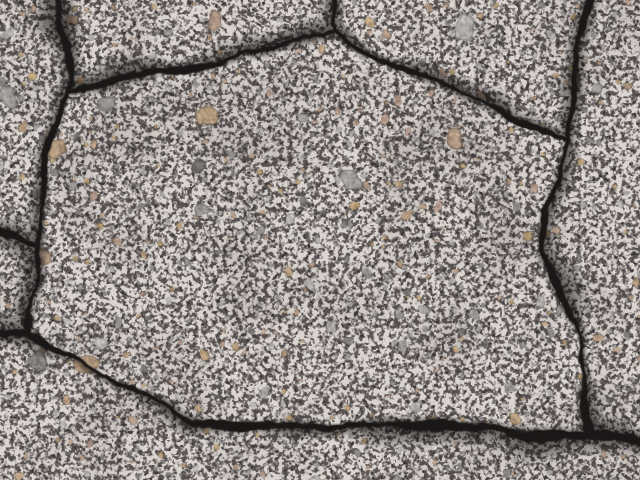
A Shadertoy shader for this texture:

```glsl
const vec3 DARK = vec3(0.17, 0.15, 0.15);
const vec3 LIGHT = vec3(0.86, 0.835, 0.82);
const vec3 GAP = vec3(0.10, 0.09, 0.09);
const vec3 OCHRE = vec3(0.74, 0.63, 0.45);
const vec3 ROSE = vec3(0.72, 0.61, 0.55);
const vec3 SLATE = vec3(0.40, 0.39, 0.39);
const vec3 QUARTZ = vec3(0.75, 0.74, 0.72);
const float GRAIN_SCALE = 95.0;
const float FLECK_SCALE = 115.0;
const float GAP_WIDTH = 0.0075;
const float OUTER_BEVEL = 0.05;
const float INNER_BEVEL = 0.022;
const float WARM_SHARE = 0.38;

// Each slab is a sloped plane: anchor.xy, slope.zw; the highest plane wins.
// The first is the middle slab; the last two together form the lower one.
const int SLABS = 8;
const int LOWER = 6;
const vec4 SLAB[SLABS] = vec4[SLABS](
    vec4(0.0),
    vec4(0.130, 0.809, -0.196, 0.98),
    vec4(0.694, 0.922, 0.394, 0.919),
    vec4(1.181, 0.714, 4.2, 0.235),
    vec4(0.130, 0.809, -4.7, 0.97),
    vec4(0.065, 0.497, -5.05, 0.25),
    vec4(0.400, 0.123, -0.5, -16.0),
    vec4(0.400, 0.123, -7.4, -14.2));

float hash(vec2 p) {
    vec3 q = fract(p.xyx * 0.1031);
    q += dot(q, q.yzx + 33.33);
    return fract((q.x + q.y) * q.z);
}

vec2 turn(vec2 p, float a) {
    return mat2(cos(a), sin(a), -sin(a), cos(a)) * p;
}

float cornerSlope(vec2 cell, vec2 offset) {
    float a = 6.2832 * hash(cell);
    return dot(vec2(cos(a), sin(a)), offset);
}

float gradientNoise(vec2 p) {
    vec2 i = floor(p), f = fract(p);
    vec2 u = f * f * f * (f * (f * 6.0 - 15.0) + 10.0);
    vec2 e = vec2(1.0, 0.0);
    return mix(mix(cornerSlope(i, f), cornerSlope(i + e.xy, f - e.xy), u.x),
               mix(cornerSlope(i + e.yx, f - e.yx), cornerSlope(i + 1.0, f - 1.0), u.x), u.y);
}

vec2 noise2(vec2 p) {
    return vec2(gradientNoise(p + 17.3), gradientNoise(p + 71.9));
}

// Distance to the nearest slab border; also tells which slab we are on.
float slabBorder(vec2 p, out int slab) {
    p.x += 0.06 * exp(-pow((p.y - 0.5) / 0.13, 2.0)) * smoothstep(0.9, 1.15, p.x);
    p += 0.03 * noise2(p * 5.0) + 0.012 * noise2(p * 15.0) + 0.005 * noise2(p * 48.0);
    float top = -1e3;
    slab = 0;
    for (int i = 0; i < SLABS; i++) {
        float h = dot(SLAB[i].zw, p - SLAB[i].xy);
        if (h > top) { top = h; slab = i; }
    }
    float d = 1.0;
    for (int i = 0; i < SLABS; i++) {
        if (i == slab || min(i, slab) >= LOWER) continue;
        float h = dot(SLAB[i].zw, p - SLAB[i].xy);
        d = min(d, (top - h) / length(SLAB[slab].zw - SLAB[i].zw));
    }
    return d;
}

// Fine pale matrix with angular dark flecks, as a 0..1 tone.
float grainTone(vec2 p) {
    float n = gradientNoise(p * GRAIN_SCALE)
            + 0.6 * gradientNoise(turn(p, 0.7) * GRAIN_SCALE * 2.0)
            + 0.4 * gradientNoise(turn(p, 1.3) * GRAIN_SCALE * 0.4);
    float fleck = gradientNoise(turn(p, 2.1) * FLECK_SCALE + 40.0);
    float tone = mix(0.24, 1.0, smoothstep(-0.45, 0.29, n));
    tone *= 1.0 - 0.6 * smoothstep(0.2, 0.36, fleck);
    return tone * (0.98 + 0.18 * gradientNoise(p * 3.5) + 0.16 * gradientNoise(p * 9.0));
}

// One pebble at most per cell, with a ragged outline and a shaded lower rim.
vec3 addPebbles(vec3 color, vec2 p, float scale, float chance, float blur) {
    vec2 q = turn(p, scale) * scale;
    vec2 cell = floor(q);
    float kind = hash(cell + 5.7), shape = hash(cell + 23.1), pick = hash(cell + 51.4);
    vec2 center = 0.36 + 0.28 * vec2(hash(cell + 9.2), hash(cell + 37.6));
    vec2 d = turn(fract(q) - center, 6.2832 * shape);
    d += 0.09 * noise2(q * 4.0);
    float radius = mix(0.15, 0.29, pick);
    float edge = length(d * vec2(1.0, 1.15 + 0.5 * shape)) - radius;
    float soft = (blur + 0.0012) * scale;
    float mask = (1.0 - smoothstep(-soft, soft, edge)) * step(hash(cell + 88.8), chance);
    vec3 stone = kind < WARM_SHARE ? mix(OCHRE, ROSE, shape) : mix(SLATE, QUARTZ, pick);
    stone *= 0.97 + 0.22 * gradientNoise(p * 60.0) + 0.18 * gradientNoise(p * 130.0);
    stone *= mix(0.72, 1.0, smoothstep(0.0, 0.07, -edge));
    return mix(color, stone, 0.88 * mask);
}

void mainImage(out vec4 fragColor, in vec2 fragCoord) {
    vec2 p = fragCoord / iResolution.y;
    float pixel = 1.0 / iResolution.y;

    vec3 color = mix(DARK, LIGHT, clamp(grainTone(p), 0.0, 1.0));

    // Pebbles in three sizes, the large ones denser at the upper left
    float corner = smoothstep(0.75, 0.1, length(p - vec2(0.3, 0.95)));
    color = addPebbles(color, p, 38.0, 0.25, pixel);
    color = addPebbles(color, p, 21.0, 0.20, pixel);
    color = addPebbles(color, p, 9.5, 0.05 + 0.3 * corner, pixel);

    // Worn, shaded slab edges and the open gap between them
    int slab;
    float d = slabBorder(p, slab);
    float bevel = (slab == 0 ? INNER_BEVEL : OUTER_BEVEL) * (0.8 + gradientNoise(p * 6.0 + 3.0));
    color *= mix(0.42, 1.0, smoothstep(0.0, bevel, d));
    float gap = GAP_WIDTH * (0.85 + 1.1 * gradientNoise(p * 7.0 + 11.0));
    color = mix(GAP, color, smoothstep(gap - pixel, gap + pixel + 0.0015, d));

    fragColor = vec4(color, 1.0);
}
```
